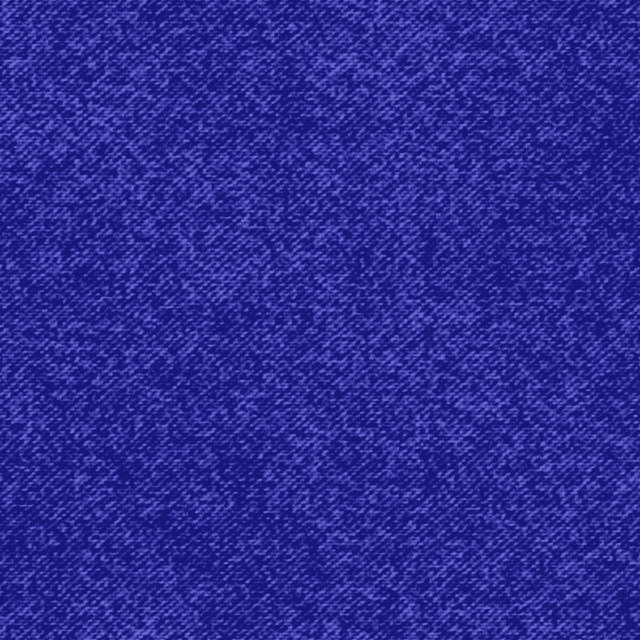
This texture is drawn by a Shadertoy shader. Its source:

```glsl
// Indigo denim: fine diagonal twill ribs crossed by level rows of short thread dashes.

#define RIB_FREQ   vec2(74.0, -84.0)   // rib cycles per canvas, along x and y
#define RIB_WOBBLE 0.3                 // phase wander of the ribs, radians
#define RIB_AMOUNT 0.9
#define WEFT_ROWS  200.0               // horizontal thread rows per canvas
#define WEFT_AMOUNT 0.42
#define DASH_CELLS 150.0               // thread dashes along a row
#define DASH_AMOUNT 0.68
#define GRAIN_CELLS 400.0
#define GRAIN_AMOUNT 0.42
#define FADE_CELLS 5.0                 // broad worn patches
#define FADE_AMOUNT 0.15

const float TAU = 6.2831853;

// Integer hash of a lattice cell, 0 to 1
float hash(ivec2 cell, uint seed) {
    uint h = uint(cell.x) * 1597334677u ^ uint(cell.y) * 3812015801u ^ seed * 2654435769u;
    h = (h ^ (h >> 15)) * 2246822519u;
    h = (h ^ (h >> 13)) * 3266489917u;
    return float((h ^ (h >> 16)) >> 8) / 16777216.0;
}

// Smooth value noise, centred on zero with a spread near one
float noise(vec2 p, uint seed) {
    ivec2 c = ivec2(floor(p));
    vec2 f = fract(p);
    f = f * f * (3.0 - 2.0 * f);
    float low  = mix(hash(c, seed), hash(c + ivec2(1, 0), seed), f.x);
    float high = mix(hash(c + ivec2(0, 1), seed), hash(c + ivec2(1, 1), seed), f.x);
    return (mix(low, high, f.y) - 0.5) * 5.0;
}

// Summed height of ribs, threads and wear
float weave(vec2 p) {
    float wobble = RIB_WOBBLE * noise(p * vec2(24.0, 30.0), 1u);
    float rib    = cos(TAU * dot(p, RIB_FREQ) + wobble);
    float weft   = cos(TAU * p.y * WEFT_ROWS);
    float dash   = noise(p * vec2(DASH_CELLS, WEFT_ROWS), 2u);
    float grain  = noise(p * GRAIN_CELLS, 3u);
    float fade   = noise(p * FADE_CELLS, 4u) + 0.6 * noise(p * FADE_CELLS * 4.7, 5u);
    return RIB_AMOUNT * rib + WEFT_AMOUNT * weft + DASH_AMOUNT * dash
         + GRAIN_AMOUNT * grain + FADE_AMOUNT * fade;
}

// Dye ramp; each stop sits at the middle of its share of the cloth
vec3 dye(float t) {
    vec3 shadow = vec3(0.08, 0.09, 0.46);
    vec3 navy   = vec3(0.09, 0.09, 0.50);
    vec3 indigo = vec3(0.16, 0.17, 0.57);
    vec3 blue   = vec3(0.23, 0.23, 0.66);
    vec3 worn   = vec3(0.27, 0.27, 0.68);
    vec3 thread = vec3(0.40, 0.41, 0.82);
    vec3 col = mix(shadow, navy, clamp((t - 0.05) / 0.20, 0.0, 1.0));
    col = mix(col, indigo, clamp((t - 0.25) / 0.28, 0.0, 1.0));
    col = mix(col, blue,   clamp((t - 0.53) / 0.21, 0.0, 1.0));
    col = mix(col, worn,   clamp((t - 0.74) / 0.14, 0.0, 1.0));
    return mix(col, thread, clamp((t - 0.88) / 0.10, 0.0, 1.0));
}

void mainImage(out vec4 fragColor, in vec2 fragCoord) {
    vec2 p = fragCoord / iResolution.y;
    // Logistic curve spreads the heights evenly over the ramp
    float tone = 1.0 / (1.0 + exp(-1.55 * weave(p)));
    fragColor = vec4(dye(tone), 1.0);
}
```
